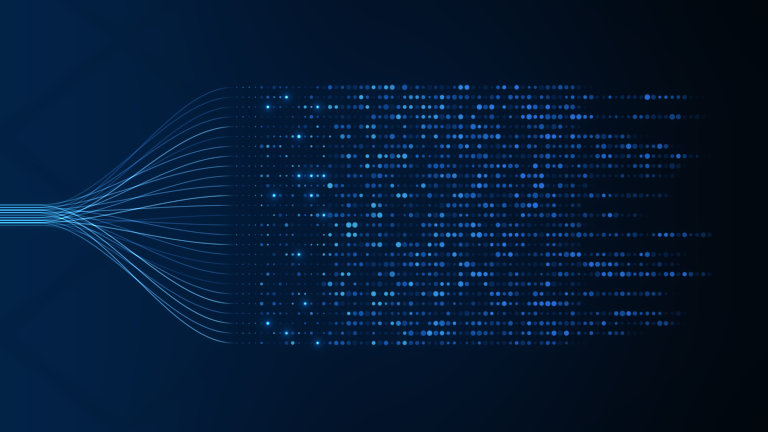
Give the GLSL for this background, as a Shadertoy shader.

```glsl
// A bundle of glowing threads enters from the left, fans out along eased curves
// and breaks into rows of data dots that fade into a dark navy backdrop.
// Threads are a loop of curve distances; dots are hashed cells of a grid.

const vec2 CELL = vec2(0.0144, 0.02276);   // dot spacing
const vec2 GRID_ORIGIN = vec2(0.548, 0.502); // first column, middle row
const float HALF_ROWS = 13.0;

float hash(vec2 p) {
    vec3 q = fract(vec3(p.xyx) * 0.1031);
    q += dot(q, q.yzx + 33.33);
    return fract((q.x + q.y) * q.z);
}

// Navy falling to near black on the right, with faint diagonal bands at left
vec3 backdrop(vec2 p, float aspect) {
    float x = p.x / aspect;
    vec3 col = mix(vec3(0.006, 0.132, 0.275), vec3(0.008, 0.085, 0.185), smoothstep(0.0, 0.52, x));
    col = mix(col, vec3(0.006, 0.03, 0.06), smoothstep(0.5, 1.03, x));
    col *= 1.0 - 0.2 * smoothstep(0.2, 0.6, abs(p.y - 0.5)) * smoothstep(0.05, 0.6, x);
    vec2 diagonal = abs(fract(vec2(p.x * 0.8 + p.y, p.x * 0.8 - p.y) * 2.2) - 0.5);
    float band = smoothstep(0.1, 0.0, min(diagonal.x, diagonal.y));
    return col * (1.0 - 0.06 * band * smoothstep(0.45, 0.0, x));
}

// Threads that leave a narrow bundle and settle on the dot rows
vec3 threads(vec2 p, float pixel) {
    vec3 sum = vec3(0.0);
    float bend = 0.455;
    float t = clamp((p.x - 0.085) / bend, 0.0, 1.0);
    float ease = t * t * (3.0 - 2.0 * t);
    for (float i = -HALF_ROWS; i <= HALF_ROWS; i++) {
        // The bundle has nine evenly spaced lanes
        float lane = mod(i * 5.0 + floor(i / 9.0), 9.0) - 4.0;
        float start = GRID_ORIGIN.y + 0.0059 * lane;
        float end = GRID_ORIGIN.y + i * CELL.y;
        float slope = (end - start) * 6.0 * t * (1.0 - t) / bend;
        float d = abs(p.y - mix(start, end, ease)) / sqrt(1.0 + slope * slope);
        float tone = hash(vec2(i + 40.0, 7.0));
        vec3 tint = mix(vec3(0.14, 0.32, 0.6), vec3(0.42, 0.66, 0.72), tone);
        tint = mix(vec3(0.22, 0.52, 0.62), tint, smoothstep(0.05, 0.3, p.x));
        float line = smoothstep(0.0003 + pixel, 0.0, d);
        float strength = mix(0.16 + 0.3 * tone, 0.2 + 0.5 * tone, smoothstep(0.1, 0.25, p.x));
        sum += tint * (line * strength + 0.016 * exp(-d * 200.0));
    }
    return sum * (1.0 - smoothstep(0.5, 0.55, p.x));
}

// Where a row of dots stops: alternate rows reach further
float rowEnd(float row) {
    float h = hash(vec2(row + 50.0, 3.0));
    return mod(row, 2.0) < 0.5 ? 1.46 + 0.2 * h : 1.34 + 0.19 * step(0.72, h) + 0.05 * h;
}

// Adds one dot, and its flare if it has one, to the colour
vec3 addDot(vec3 col, vec2 p, vec2 id, float pixel) {
    vec2 centre = GRID_ORIGIN + id * CELL;
    float d = length(p - centre);
    float size = hash(id + 100.0);
    float light = hash(id * vec2(1.0, 1.7) + 231.0);
    float cluster = hash(vec2(floor(id.x / 2.0), id.y) + 317.0);
    light = mix(light, cluster, 0.3);
    float large = step(13.8 + 1.8 * hash(vec2(id.y + 20.0, 9.0)), id.x);
    float tiny = 1.0 - step(3.5, id.x);

    float radius = mix(0.0018 + 0.0024 * size * size, 0.0024 + 0.0042 * mix(size, cluster, 0.4), large);
    radius = mix(radius, 0.0012, tiny);
    vec3 tint = mix(vec3(0.018, 0.13, 0.28), vec3(0.08, 0.34, 0.69), smoothstep(0.25, 0.65, light));
    vec3 bright = mix(vec3(0.24, 0.66, 0.88), vec3(0.16, 0.46, 0.9), smoothstep(0.8, 1.25, centre.x));
    tint = mix(tint, bright, smoothstep(0.66, 0.82, light));
    tint = mix(tint, vec3(0.12, 0.34, 0.55), 0.5 * tiny);

    float end = rowEnd(id.y);
    float fade = 1.0 - smoothstep(end - 0.08, end + 0.02, centre.x);
    fade *= mix(1.0, 0.9, smoothstep(1.1, 1.4, centre.x));
    float cover = smoothstep(radius + 0.8 * pixel, radius - 0.8 * pixel, d);
    col = mix(col, tint, cover * fade * 0.92);
    col += tint * 0.07 * light * large * fade * exp(-d * 170.0);

    // Flares live in every other small-dot cell
    float flare = step(0.9, hash(id + 571.0)) * (1.0 - large) * (1.0 - tiny);
    flare *= step(mod(id.x + id.y, 2.0), 0.5);
    col += flare * (vec3(0.4, 0.75, 0.8) * exp(-d * d * 130000.0)
                  + vec3(0.02, 0.24, 0.45) * exp(-d * 150.0));
    return col;
}

void mainImage(out vec4 fragColor, in vec2 fragCoord) {
    vec2 p = fragCoord / iResolution.y;
    float pixel = 1.0 / iResolution.y;
    vec3 col = backdrop(p, iResolution.x / iResolution.y);
    col += threads(p, pixel);

    // Visit neighbouring cells so that flares spill over
    vec2 cell = floor((p - GRID_ORIGIN) / CELL + 0.5);
    for (float j = -1.0; j <= 1.0; j++) {
        for (float i = -2.0; i <= 2.0; i++) {
            vec2 id = cell + vec2(i, j);
            if (id.x >= 0.0 && abs(id.y) <= HALF_ROWS) col = addDot(col, p, id, pixel);
        }
    }
    fragColor = vec4(min(col, 1.0), 1.0);
}
```
